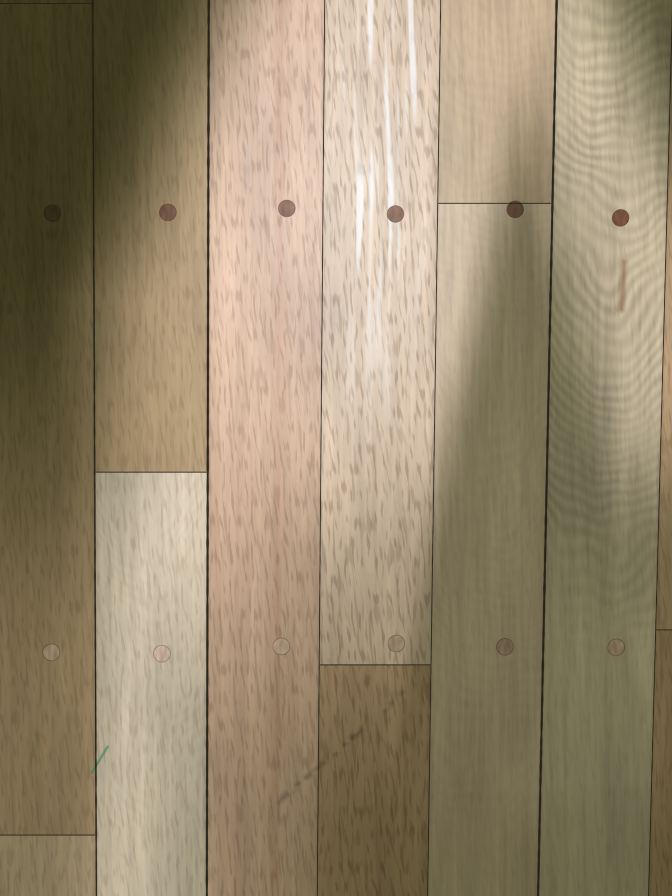
This texture is drawn by a WebGL 1 fragment shader. Its source:

```glsl
precision highp float;
// Oak plank floor: seven tapering strips, butt joints, round pegs and slanted window light.
uniform vec2 u_resolution;

const vec3 HONEY = vec3(0.70, 0.595, 0.455);
const vec3 PALE = vec3(0.91, 0.86, 0.785);
const vec3 BLUSH = vec3(0.03, -0.022, -0.015);
const vec3 SHADE = vec3(0.37, 0.39, 0.28);
const vec3 SEAM = vec3(0.12, 0.11, 0.08);
const vec3 PEG_DARK = vec3(0.44, 0.29, 0.22);
const vec3 PEG_PALE = vec3(0.84, 0.73, 0.64);

float hash(vec2 p) {
  vec3 q = fract(vec3(p.xyx) * 0.1031);
  q += dot(q, q.yzx + 33.33);
  return fract((q.x + q.y) * q.z);
}

float corner(vec2 cell, vec2 offset) {
  float angle = 6.2832 * hash(cell);
  return dot(vec2(cos(angle), sin(angle)), offset);
}

// Gradient noise, about -0.7 to 0.7
float noise(vec2 p) {
  vec2 i = floor(p), f = p - i;
  vec2 w = f * f * f * (f * (f * 6.0 - 15.0) + 10.0);
  vec2 e = vec2(1.0, 0.0);
  float low = mix(corner(i, f), corner(i + e, f - e), w.x);
  float high = mix(corner(i + e.yx, f - e.yx), corner(i + 1.0, f - 1.0), w.x);
  return mix(low, high, w.y);
}

// Value belonging to strip 0..6
float pick(float i, vec4 a, vec3 b) {
  vec4 inA = 1.0 - step(0.5, abs(i - vec4(0.0, 1.0, 2.0, 3.0)));
  vec3 inB = 1.0 - step(0.5, abs(i - vec3(4.0, 5.0, 6.0)));
  return dot(a, inA) + dot(b, inB);
}

float cover(float dist, float px) {
  return 1.0 - smoothstep(-0.7 * px, 0.7 * px, dist);
}

float segment(vec2 p, vec2 a, vec2 b) {
  vec2 d = b - a;
  return length(p - a - d * clamp(dot(p - a, d) / dot(d, d), 0.0, 1.0));
}

// Wood colour: long streaks, short pores, curved rings and glossy rays
vec3 wood(vec2 p, vec2 uv, float local, float strip, float row) {
  float lower = step(row, -0.5);
  float tone = mix(pick(strip, vec4(0.05, 0.05, 0.5, 0.6), vec3(0.35, 0.5, 0.1)),
                   pick(strip, vec4(0.3, 0.8, 0.5, 0.1), vec3(0.5, 0.5, 0.0)), lower);
  float blush = pick(strip, vec4(0.0, 0.0, 1.0, 0.4), vec3(0.1, -0.4, 0.2));
  vec2 q = p + vec2(strip * 7.3, row * 5.1 + strip * 3.7);
  q.x += 0.006 * noise(q * vec2(4.0, 3.0));
  vec3 col = mix(HONEY, PALE, tone) + BLUSH * blush;
  float streak = 0.45 * noise(q * vec2(38.0, 1.6)) + 0.4 * noise(q * vec2(95.0, 4.0));
  streak += 0.45 * noise(q * vec2(180.0, 11.0));
  col *= 1.0 + 0.14 * streak + 0.10 * noise(q * vec2(9.0, 4.0));
  float poreDepth = pick(strip, vec4(0.10, 0.09, 0.13, 0.17), vec3(0.04, 0.05, 0.12));
  vec2 slant = q + vec2(q.y * 0.08, 0.0);
  float pores = smoothstep(0.05, 0.45, noise(slant * vec2(215.0, 36.0)));
  pores = max(pores, 0.7 * smoothstep(0.1, 0.45, noise(slant * vec2(170.0, 23.0) + 9.5)));
  col *= 1.0 - poreDepth * pores * vec3(0.85, 1.0, 1.1);
  float bend = local - 0.55;
  float warp = 5.0 * noise(q * vec2(6.0, 3.0)) + 1.1 * noise(q * vec2(20.0, 11.0));
  float ring = sin(6.2832 * (46.0 * p.y - 9.0 * bend * bend + warp));
  float ringDepth = pick(strip, vec4(0.0, 0.02 * lower, 0.0, 0.0), vec3(0.02, 0.10, 0.0));
  ringDepth *= 0.7 + noise(q * vec2(14.0, 9.0));
  col *= 1.0 - ringDepth * (0.5 + 0.5 * ring) * smoothstep(0.2, 0.5, uv.y + 0.3 * lower);
  float heart = pick(strip, vec4(0.0, 0.0, 1.0, 0.0), vec3(0.0));
  col *= 1.0 - 0.09 * heart * exp(-pow((local - 0.62) / 0.05, 2.0)) * vec3(0.7, 1.0, 1.1);
  float gloss = pick(strip, vec4(0.0, 0.0, 0.1, 1.0), vec3(0.0));
  gloss *= smoothstep(0.0, 0.35, noise(q * vec2(85.0, 4.5))) * smoothstep(0.45, 0.8, uv.y);
  gloss *= smoothstep(0.1, 0.35, local) * (1.0 - smoothstep(0.75, 0.95, local));
  return mix(col, vec3(0.95, 0.94, 0.94), 0.75 * gloss);
}

// Shadow amount: left corner, low edge, right wedge and top right corner
float shadow(vec2 uv) {
  float edge = max(0.12, 0.295 - 0.53 * (1.0 - uv.y));
  float left = mix(0.5, 1.05, smoothstep(0.2, 0.75, uv.y));
  left *= 1.0 - smoothstep(edge - 0.08, edge + 0.16, uv.x);
  float low = (1.0 - smoothstep(0.0, 0.6, uv.y)) * mix(0.2, 0.75, smoothstep(0.1, 0.6, uv.x));
  float near = 0.73 - 0.315 * (0.766 - uv.y);
  float far = 0.80 + 0.35 * (0.72 - uv.y);
  float wedge = 0.66 * smoothstep(near - 0.03, near + 0.06, uv.x);
  wedge *= 1.0 - smoothstep(far - 0.03, far + 0.11, uv.x);
  float top = 0.85 * smoothstep(-0.1, 0.08, uv.x - 0.92 - 0.5 * (1.0 - uv.y));
  low = max(low, 0.62 * smoothstep(0.6, 0.72, uv.x) * (1.0 - smoothstep(0.36, 0.6, uv.y)));
  return max(max(left, low), max(wedge, top));
}

void main() {
  vec2 uv = gl_FragCoord.xy / u_resolution;
  vec2 p = gl_FragCoord.xy / u_resolution.x;
  float px = 1.0 / u_resolution.x;

  // Strips narrow slightly toward the bottom
  float width = mix(0.1643, 0.1726, uv.y);
  float u = (uv.x - mix(0.1435, 0.138, uv.y)) / width;
  float strip = floor(u) + 1.0, local = fract(u);
  float boardLength = strip < 0.5 ? 0.928 : 1.2;
  float joint = pick(strip, vec4(0.068, 0.473, -0.1, 0.258), vec3(0.773, -0.1, 0.297));
  float along = (uv.y - joint) / boardLength;
  vec3 col = wood(p, uv, local, strip, floor(along));

  // Scuffs and stains
  float scuff = cover(segment(p, vec2(0.408, 0.135), vec2(0.599, 0.300)) - 0.004, 0.008);
  col *= 1.0 - 0.22 * scuff * smoothstep(-0.2, 0.3, noise(p * 70.0));
  float stain = cover(segment(p, vec2(0.929, 0.943), vec2(0.925, 0.873)) - 0.003, 0.008);
  col = mix(col, vec3(0.50, 0.36, 0.24), 0.6 * stain);
  float green = cover(segment(p, vec2(0.160, 0.222), vec2(0.137, 0.184)) - 0.0015, 0.003);
  col = mix(col, vec3(0.25, 0.62, 0.42), 0.75 * green);

  // Two rows of pegs
  for (int i = 0; i < 2; i++) {
    float r = float(i);
    float tint = hash(vec2(strip + 3.0, r * 9.0 + 2.0));
    float shift = hash(vec2(strip + 11.0, r + 5.0)) - 0.5;
    vec2 d = vec2((local - 0.64 - 0.1 * shift) * width,
                  (uv.y - mix(0.276, 0.762, r) - 0.012 * shift) * p.y / uv.y);
    float dist = length(d) - 0.0125;
    vec3 peg = mix(PEG_DARK, PEG_PALE, mix(0.65, 0.05, r) + 0.4 * tint);
    peg *= 1.0 + 0.2 * noise(p * vec2(160.0, 60.0));
    col = mix(col, peg, cover(dist, px));
    col *= 1.0 - 0.25 * cover(abs(dist) - 0.0006, px);
  }

  // Light, then dark gaps between boards
  vec2 g = (uv - vec2(0.49, 0.78)) / vec2(0.22, 0.30);
  col += 0.10 * exp(-dot(g, g)) * vec3(0.75, 1.0, 1.25);
  col *= mix(vec3(1.0), SHADE, shadow(uv));
  float gap = pick(floor(u + 0.5), vec4(0.0011, 0.0016, 0.0006, 0.0006), vec3(0.0016, 0.0006, 0.0));
  float side = abs(u - floor(u + 0.5)) * width - gap * (1.0 + 0.5 * noise(vec2(u, p.y * 60.0)));
  float end = abs(along - floor(along + 0.5)) * boardLength * p.y / uv.y - 0.0008;
  col *= 1.0 - 0.12 * cover(side, 0.008);
  col = mix(col, SEAM, max(0.9 * cover(side, px), 0.75 * cover(end, px)));
  gl_FragColor = vec4(clamp(col, 0.0, 1.0), 1.0);
}
```
